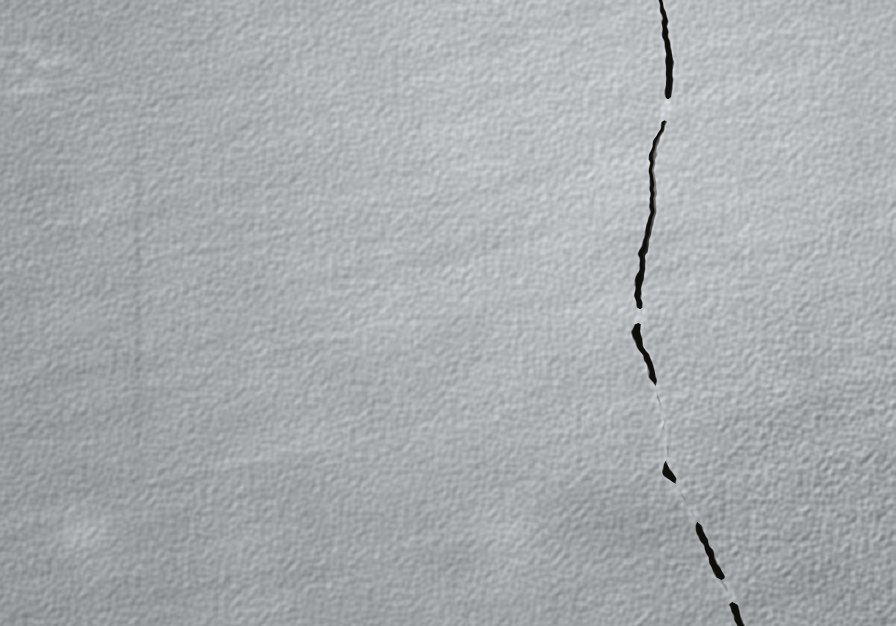
Write a WebGL 2 fragment shader that draws this texture.

```glsl
#version 300 es
precision highp float;
// Grey plaster wall with a fine embossed grain, faint trowel marks and a jagged
// vertical crack. Broad light is a gaussian pool, grain is lit gradient noise,
// and the crack is a tapered polyline with plaster bridges closing its gaps.

uniform vec2 u_resolution;
out vec4 fragColor;

const vec3 PLASTER_TINT = vec3(0.982, 1.0, 1.016);
const vec3 CRACK_DARK = vec3(0.05, 0.05, 0.04);
const vec3 LEDGE_GREY = vec3(0.46, 0.45, 0.44);
const float SHADE_LEVEL = 0.585;
const float LIGHT_GAIN = 0.165;
const vec2 LIGHT_CENTER = vec2(1.0, 0.80);
const vec2 LIGHT_SPREAD = vec2(0.85, 0.75);
const float GRAIN_SCALE = 105.0;
const float GRAIN_GAIN = 0.12;
const float TROWEL_SLOPE = 0.24;
const float RIDGE_X = 0.22;
const float RIM_WIDTH = 0.007;

// Crack knots: x, y, half width
const int KNOTS = 16;
const vec3 CRACK[KNOTS] = vec3[](
  vec3(1.054, 1.01, 0.003), vec3(1.071, 0.885, 0.006), vec3(1.065, 0.842, 0.005),
  vec3(1.062, 0.815, 0.003), vec3(1.040, 0.745, 0.005), vec3(1.045, 0.692, 0.005),
  vec3(1.038, 0.636, 0.005), vec3(1.020, 0.55, 0.006), vec3(1.021, 0.495, 0.003),
  vec3(1.016, 0.47, 0.006), vec3(1.047, 0.39, 0.004), vec3(1.062, 0.328, 0.002),
  vec3(1.066, 0.248, 0.007), vec3(1.114, 0.165, 0.004), vec3(1.150, 0.08, 0.006),
  vec3(1.188, -0.01, 0.005));

// Bridges over the crack: centre y, half height
const int BRIDGES = 5;
const vec2 BRIDGE[BRIDGES] = vec2[](vec2(0.825, 0.018), vec2(0.495, 0.012),
  vec2(0.322, 0.066), vec2(0.198, 0.034), vec2(0.056, 0.020));

// Long trowel lines: y where they meet the ridge, slope, strength
const int LINES = 4;
const vec3 TROWEL[LINES] = vec3[](vec3(0.75, 0.30, 0.6), vec3(0.585, 0.17, 1.0),
  vec3(0.42, 0.12, 0.5), vec3(0.225, 0.19, 0.8));

vec2 hashGradient(vec2 cell) {
  vec3 q = fract(vec3(cell.xyx) * vec3(0.1031, 0.103, 0.0973));
  q += dot(q, q.yzx + 33.33);
  return 2.0 * fract((q.xx + q.yz) * q.zy) - 1.0;
}

float gradientNoise(vec2 p) {
  vec2 i = floor(p), f = fract(p);
  vec2 u = f * f * f * (f * (f * 6.0 - 15.0) + 10.0);
  vec2 e = vec2(0.0, 1.0);
  float low = mix(dot(hashGradient(i), f), dot(hashGradient(i + e.yx), f - e.yx), u.x);
  float high = mix(dot(hashGradient(i + e), f - e), dot(hashGradient(i + 1.0), f - 1.0), u.x);
  return mix(low, high, u.y);
}

float blob(vec2 p, vec2 center, vec2 radius) {
  vec2 q = (p - center) / radius;
  return exp(-dot(q, q));
}

float grainHeight(vec2 p) {
  return gradientNoise(p * GRAIN_SCALE) + 0.6 * gradientNoise(p * GRAIN_SCALE * 0.53 + 17.0);
}

// Signed distance to the open crack, offset from its centre line, bridge cover
vec3 crackField(vec2 p) {
  p.x += 0.006 * gradientNoise(vec2(p.y * 28.0, 3.5)) + 0.005 * gradientNoise(p * 75.0);
  vec3 field = vec3(10.0, 10.0, 0.0);
  for (int i = 0; i < KNOTS - 1; i++) {
    vec3 a = CRACK[i], ab = CRACK[i + 1] - a;
    float t = clamp(dot(p - a.xy, ab.xy) / dot(ab.xy, ab.xy), 0.0, 1.0);
    vec2 offset = p - a.xy - ab.xy * t;
    float d = length(offset) - a.z - ab.z * t;
    if (d < field.x) field.xy = vec2(d, offset.x);
  }
  for (int i = 0; i < BRIDGES; i++) {
    float reach = abs(p.y - BRIDGE[i].x) / BRIDGE[i].y;
    field.z = max(field.z, 1.0 - smoothstep(0.6, 1.15, reach));
  }
  return field;
}

float trowelMarks(vec2 p) {
  vec2 along = vec2(p.x, p.y - TROWEL_SLOPE * p.x);
  float marks = 0.045 * gradientNoise(along * vec2(3.5, 34.0));
  float span = smoothstep(0.20, 0.25, p.x) * (1.0 - smoothstep(0.35, 0.75, p.x));
  for (int i = 0; i < LINES; i++) {
    float dy = p.y - TROWEL[i].x - TROWEL[i].y * (p.x - RIDGE_X);
    dy += 0.008 * gradientNoise(p * 22.0);
    marks += span * TROWEL[i].z * dy * 13.0 * exp(-dy * dy * 22000.0);
  }
  float dx = p.x - RIDGE_X + 0.006 * gradientNoise(p * 18.0);
  float height = smoothstep(0.15, 0.35, p.y) * (1.0 - smoothstep(0.7, 0.85, p.y));
  return marks - 0.045 * height * exp(-dx * dx * 40000.0);
}

void main() {
  vec2 p = gl_FragCoord.xy / u_resolution.y;
  float pixel = 1.0 / u_resolution.y;

  // Broad light, worn patches and mottling
  float shade = SHADE_LEVEL + LIGHT_GAIN * blob(p, LIGHT_CENTER, LIGHT_SPREAD);
  float rough = blob(p, vec2(1.4, 0.2), vec2(0.38, 0.33));
  float mottle = gradientNoise(p * 9.0) + 0.6 * gradientNoise(p * 23.0);
  shade += 0.028 * mottle - 0.03 * rough;
  shade += 0.05 * blob(p, vec2(0.81, 0.14), vec2(0.05, 0.05));
  shade += 0.06 * blob(p, vec2(0.13, 0.14), vec2(0.04, 0.04));
  shade -= 0.05 * blob(p, vec2(0.99, 0.17), vec2(0.13, 0.06));
  float scuff = blob(p, vec2(0.05, 0.89), vec2(0.07, 0.05));
  shade += scuff * (0.03 + 0.2 * gradientNoise(p * vec2(25.0, 45.0)));
  shade += trowelMarks(p);

  // Grain lit from the upper left
  vec2 lightStep = vec2(-0.0022, 0.0026);
  float relief = grainHeight(p) - grainHeight(p + lightStep);
  shade += GRAIN_GAIN * (1.0 + 0.7 * rough) * (relief + 0.35 * grainHeight(p));

  // Pale broken rim, then the dark opening with its inner ledge
  vec3 crack = crackField(p);
  float chips = 0.55 + gradientNoise(p * 48.0);
  shade += 0.10 * chips * (1.0 - smoothstep(0.0, RIM_WIDTH, crack.x));
  float seam = crack.z * (1.0 - smoothstep(0.0, 0.003, abs(crack.y)));
  shade -= 0.16 * seam * smoothstep(-0.1, 0.35, gradientNoise(p * 40.0));
  vec3 color = shade * PLASTER_TINT;
  float ledge = smoothstep(0.0, 0.003, crack.y) * blob(p, vec2(1.04, 0.71), vec2(0.2, 0.09));
  float opening = 1.0 - smoothstep(-pixel, pixel, crack.x + 0.012 * crack.z);
  color = mix(color, mix(CRACK_DARK, LEDGE_GREY, ledge), opening);
  fragColor = vec4(color, 1.0);
}
```
